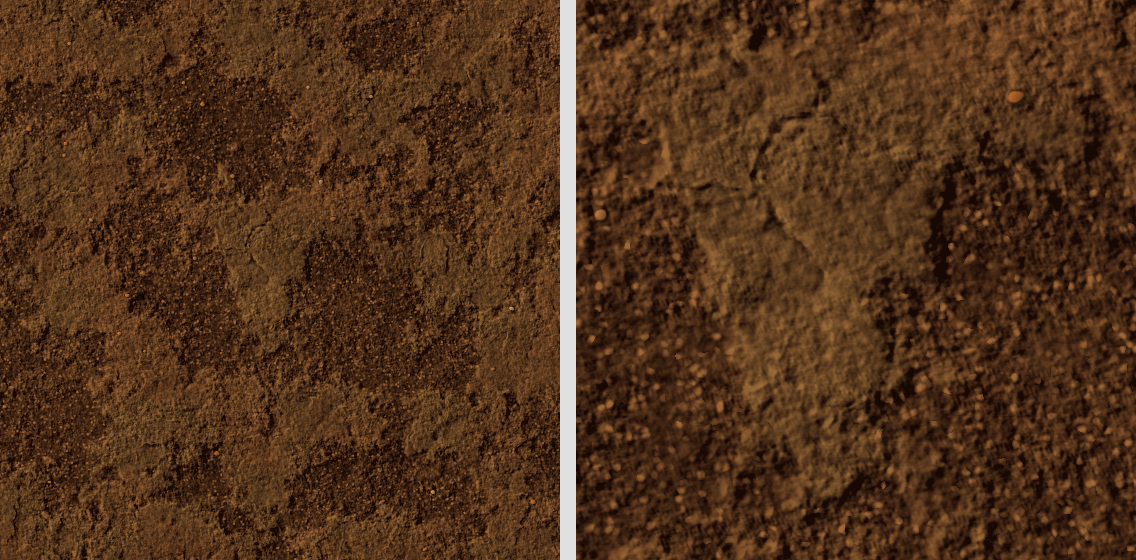
Left: the whole. Right: its middle third, enlarged.
Give the GLSL for this texture, as a three.js fragment shader.

```glsl
varying vec2 vUv;

float hash(vec2 p) {
  return fract(sin(dot(p, vec2(127.1, 311.7))) * 43758.5453);
}

float noise(vec2 p) {
  vec2 i = floor(p), f = fract(p);
  f = f * f * (3.0 - 2.0 * f);
  return mix(mix(hash(i), hash(i + vec2(1.0, 0.0)), f.x),
             mix(hash(i + vec2(0.0, 1.0)), hash(i + 1.0), f.x), f.y);
}

float fbm(vec2 p) {
  float sum = 0.0, amp = 0.5;
  for (int i = 0; i < 4; i++) {
    sum += amp * noise(p);
    p = mat2(1.6, 1.2, -1.2, 1.6) * p + 17.3;
    amp *= 0.5;
  }
  return sum / 0.9375;
}

// Nearest scattered point: offset to it (xy) and its random value (z)
vec3 scatter(vec2 p) {
  vec2 cell = floor(p);
  vec3 nearest = vec3(9.0);
  for (int y = -1; y <= 1; y++) {
    for (int x = -1; x <= 1; x++) {
      vec2 c = cell + vec2(float(x), float(y));
      vec2 d = p - c - 0.1 - 0.8 * vec2(hash(c), hash(c + 41.7));
      if (dot(d, d) < dot(nearest.xy, nearest.xy)) nearest = vec3(d, hash(c + 83.1));
    }
  }
  return nearest;
}

vec2 warp(vec2 p) {
  return p + 0.04 * (vec2(fbm(p * 19.0), fbm(p * 19.0 + 31.0)) - 0.5);
}

// 1 on the packed crust, 0 in the loose soil between
float crustMask(vec2 p) {
  float patches = fbm(warp(p) * 9.0 + 23.7) + 0.35 * (fbm(p * 45.0 + 6.0) - 0.5);
  return smoothstep(0.32, 0.54, patches);
}

float height(vec2 p) {
  float crust = crustMask(p);
  vec2 q = warp(p) + 0.018 * (fbm(p * 60.0) - 0.5);
  vec2 lump = scatter(q * 25.0).xy;
  float plate = smoothstep(0.44, 0.56, fbm(q * 22.0 + 9.0)) * noise(p * 30.0 + 5.0);
  float clods = 0.006 * (1.0 - dot(lump, lump)) + 0.006 * plate;
  float rough = 0.007 * fbm(p * 85.0) + 0.0045 * fbm(p * 180.0);
  return 0.004 * crust + clods * (0.3 + 0.7 * crust)
       + 0.007 * fbm(p * 40.0) + rough * (0.5 + noise(p * 26.0));
}

void main() {
  vec2 p = vUv;
  vec2 toLight = vec2(-0.88, 0.47);
  float crust = crustMask(p);
  float loose = 1.0 - crust;

  // Relief lit from the left, short cast shadows, and dark hollows
  float h = height(p);
  float lit = height(p + toLight * 0.002);
  float slope = (h - lit) / 0.002;
  float shade = max(0.0, height(p + toLight * 0.007) - h - 0.002);
  float around = (height(p + vec2(0.003, 0.003)) + height(p - vec2(0.003, 0.003)) + lit) / 3.0;
  float hollow = clamp((h - around) * 110.0, -0.35, 0.2);
  float tone = 0.59 + 0.36 * clamp(slope, -1.2, 1.0) - 45.0 * shade + hollow;
  tone += 0.3 * (fbm(p * 11.0 + 50.0) - 0.5) - 0.2 * loose;

  // Fine crumbs of mixed size, strongest in the loose soil
  vec3 crumb = scatter(p * 180.0 + 0.5 * noise(p * 140.0));
  float crumbTone = smoothstep(0.3 + 0.4 * crumb.z, 0.1, length(crumb.xy)) * pow(crumb.z, 3.0);
  tone += (crumbTone - 0.16) * (0.15 + 0.85 * loose);
  tone += 0.18 * (noise(p * 330.0) - 0.5);

  // Soil colour, drifting slightly between reddish and olive
  vec3 color = mix(vec3(0.13, 0.06, 0.03), vec3(0.52, 0.34, 0.18), clamp(tone, -0.1, 1.25));
  float olive = smoothstep(0.35, 0.65, fbm(p * 9.0 + 80.0)) * crust;
  color *= mix(vec3(1.02, 0.99, 0.97), vec3(0.98, 1.02, 1.0), olive);

  // A few dark pits
  vec3 pit = scatter(p * 9.0 + 5.0);
  float pitSize = length(pit.xy) + 0.12 * (noise(p * 90.0) - 0.5);
  color *= 1.0 - 0.7 * step(0.95, pit.z) * smoothstep(0.1, 0.02, pitSize);

  // Sparse orange and cream pebbles with small shadows
  vec3 pebble = scatter(p * 30.0 + 11.0);
  float present = step(0.95, pebble.z);
  float kind = fract(pebble.z * 97.0);
  float radius = 0.05 + 0.1 * fract(pebble.z * 311.0);
  float edge = length(pebble.xy * vec2(1.0, 1.2)) + 0.1 * (noise(p * 180.0) - 0.5);
  color *= 1.0 - 0.5 * present * smoothstep(radius + 0.05, radius - 0.03, length(pebble.xy + toLight * 0.07));
  vec3 stone = mix(vec3(0.68, 0.36, 0.12), vec3(0.76, 0.62, 0.42), kind);
  stone *= 0.9 + 0.25 * dot(pebble.xy, toLight) / radius;
  color = mix(color, stone, present * smoothstep(radius + 0.03, radius - 0.03, edge));

  gl_FragColor = vec4(color, 1.0);
}
```
